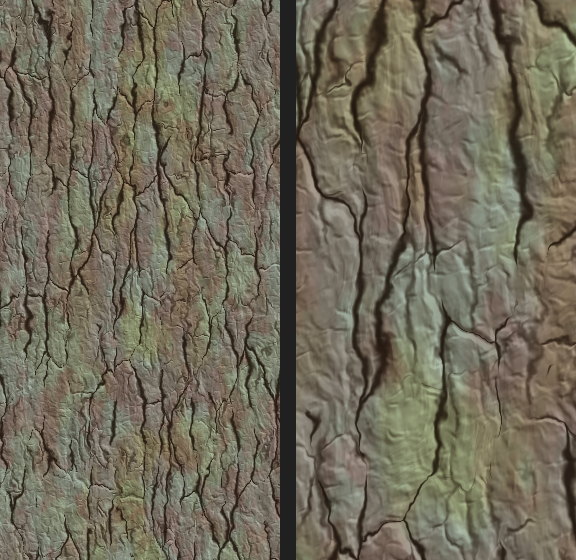
Left: the whole. Right: its middle third, enlarged.
This texture is drawn by a Shadertoy shader. Its source:

```glsl
// Weathered tree bark: upright plates split by ragged dark furrows, with a crumpled
// surface of small flakes. Stretched cellular noise and creased noise build a height
// field, which is lit by its slope and tinted with lichen, moss and reddish bark.

#define PLATE_SCALE vec2(12.0, 3.0)
#define FLAKE_SCALE vec2(25.0, 9.0)
#define CHIP_SCALE vec2(44.0, 32.0)
#define FURROW_WIDTH 0.013
#define RELIEF 0.16
#define LIGHT_DIR vec2(0.5, 0.866)
#define DARK_BARK vec3(0.11, 0.08, 0.06)
#define PALE_BARK vec3(0.67, 0.66, 0.625)
#define LICHEN_TINT vec3(0.95, 1.045, 1.02)
#define MOSS_TINT vec3(1.02, 1.01, 0.84)
#define RED_TINT vec3(1.05, 0.97, 0.98)

vec2 hash2(vec2 p) {
    vec3 q = fract(p.xyx * vec3(0.1031, 0.1030, 0.0973));
    q += dot(q, q.yzx + 33.33);
    return fract((q.xx + q.yz) * q.zy);
}

float noise(vec2 p) {
    vec2 i = floor(p), f = fract(p);
    f = f * f * (3.0 - 2.0 * f);
    float low = mix(hash2(i).x, hash2(i + vec2(1, 0)).x, f.x);
    float high = mix(hash2(i + vec2(0, 1)).x, hash2(i + vec2(1, 1)).x, f.x);
    return mix(low, high, f.y);
}

// x: soft layered noise, y: the same layers folded into sharp creases
vec2 layers(vec2 p) {
    vec2 sum = vec2(0.0);
    float amp = 0.53;
    for (int i = 0; i < 4; i++) {
        float n = noise(p);
        sum += amp * vec2(n, abs(2.0 * n - 1.0));
        p = mat2(1.6, 1.2, -1.2, 1.6) * p + 17.3;
        amp *= 0.5;
    }
    return sum;
}

vec2 seed(vec2 cell) {
    return cell + 0.06 + 0.88 * hash2(cell);
}

// x: distance to the cell border in canvas widths, longer for level borders, y: cell id
vec2 cells(vec2 p, vec2 scale) {
    p *= scale;
    vec2 base = floor(p), near = vec2(8.0), id = base;
    for (int k = 0; k < 9; k++) {
        vec2 cell = base + vec2(k % 3, k / 3) - 1.0;
        vec2 r = seed(cell) - p;
        if (dot(r, r) < dot(near, near)) {
            near = r;
            id = cell;
        }
    }
    float border = 1.0;
    for (int k = 0; k < 25; k++) {
        vec2 cell = id + vec2(k % 5, k / 5) - 2.0;
        if (cell == id) continue;
        vec2 r = seed(cell) - p;
        vec2 n = normalize(r - near);
        float stretch = length(n * scale) * mix(0.35, 1.0, abs(n.x));
        border = min(border, dot(0.5 * (near + r), n) / stretch);
    }
    return vec2(border, hash2(id + 5.7).x);
}

// x: surface height, y: 0 inside a furrow and 1 on a plate, z: 0 in a fine crack
vec3 bark(vec2 p) {
    vec2 bend = vec2(layers(p * vec2(8.0, 5.0)).x, layers(p * vec2(9.0, 7.0) + 40.0).x) - 0.5;
    vec2 ripple = vec2(layers(p * vec2(30.0, 24.0)).x, layers(p * vec2(30.0, 26.0) + 9.0).x) - 0.5;
    vec2 w = p + 0.07 * bend + vec2(0.03, 0.045) * ripple;

    vec2 plate = cells(w, PLATE_SCALE);
    vec2 flake = cells(w + 0.02 * ripple + 3.1, FLAKE_SCALE);
    vec2 chip = cells(p + 0.035 * ripple + 7.4, CHIP_SCALE);

    // Furrows and cracks open and close along their length
    float opening = smoothstep(0.30, 0.75, layers(p * vec2(14.0, 8.0) + 21.0).x);
    float width = 0.0005 + FURROW_WIDTH * opening;
    float furrow = mix(1.0, smoothstep(0.1 * width, width, plate.x), smoothstep(0.0, 0.15, opening));
    float split = smoothstep(0.42, 0.72, layers(p * vec2(17.0, 11.0) + 60.0).x);
    float crack = mix(1.0, smoothstep(0.0, 0.001 + 0.008 * split, flake.x), split);

    vec2 crumple = layers(p * vec2(31.0, 23.0) + 5.0 * bend);
    float h = 0.014 * smoothstep(0.0, 0.024, plate.x)
            + (0.002 + 0.006 * split) * smoothstep(0.0, 0.012, flake.x)
            + (0.003 + 0.004 * chip.y) * smoothstep(0.0, 0.011, chip.x)
            + 0.017 * crumple.x - 0.012 * crumple.y;
    return vec3(h, furrow, crack);
}

void mainImage(out vec4 fragColor, in vec2 fragCoord) {
    vec2 p = fragCoord / iResolution.x;
    vec3 surface = bark(p);

    // Slope towards the light
    float reach = 0.004;
    float slope = (surface.x - bark(p + LIGHT_DIR * reach).x) / reach;
    slope = clamp(slope, -1.9, 1.5);

    // Ragged patches of colour
    float lichen = smoothstep(0.45, 0.62, layers(p * vec2(12.0, 8.0) + 11.0).x);
    float red = smoothstep(0.44, 0.62, layers(p * vec2(18.0, 11.0) + 83.0).x);
    float middle = exp(-12.0 * (p.x - 0.52) * (p.x - 0.52));
    float moss = smoothstep(0.38, 0.66, layers(p * vec2(11.0, 5.0) + 52.0).x) * (0.2 + 0.8 * middle);

    // Brightness: slope light, mottling, then furrows and cracks
    float mottle = layers(p * vec2(36.0, 24.0) + 31.0).x - 0.5;
    float tone = 0.66 + RELIEF * slope + 0.26 * mottle + 0.08 * lichen - 0.05 * red;
    tone *= mix(0.5, 1.0, surface.z) * mix(0.14, 1.0, surface.y);
    tone = clamp(tone, 0.0, 1.08);

    vec3 color = mix(DARK_BARK, PALE_BARK, pow(vec3(tone), vec3(1.0, 1.07, 1.16)));
    color *= mix(vec3(1.0), RED_TINT, red * (1.0 - lichen));
    color *= mix(vec3(1.0), LICHEN_TINT, lichen);
    color *= mix(vec3(1.0), MOSS_TINT, moss);
    fragColor = vec4(color, 1.0);
}
```
